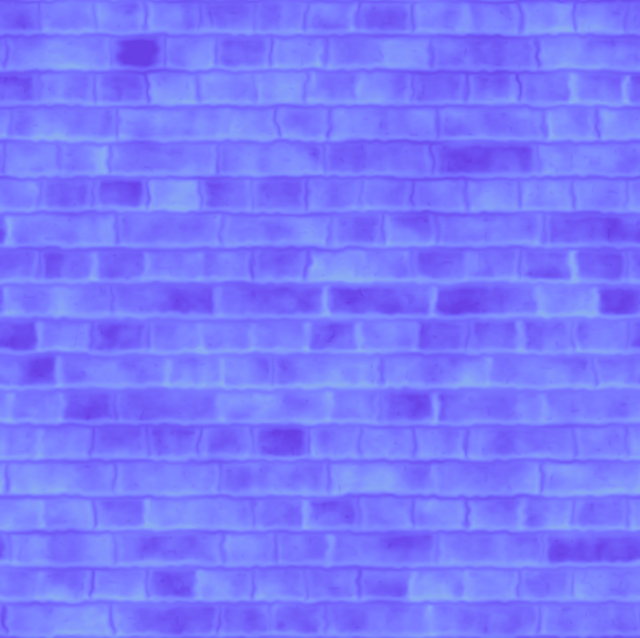
Reproduce this texture map procedurally as a WebGL 1 fragment shader.

```glsl
precision highp float;
// Weathered brick wall normal map: 18 courses of mixed long and short bricks in violet blue.
uniform vec2 u_resolution;

const float COURSES = 18.0;      // courses down; one course is one unit
const float SLOTS = 6.0;         // long bricks across
const float SLOT_WIDTH = COURSES / SLOTS;
const float HEADER_SHIFT = 0.375;
const vec2 WOBBLE = vec2(0.13, 0.08);
const float BASE_TONE = 0.462;
const float BRICK_SPREAD = 0.1;
const float DARK_BRICK = 0.12;
const float BLOTCH = 0.34;
const float STREAK = 0.075;
const float PIT = 0.045;
const float HAZE = 0.11;
const float GROOVE = 0.12;       // dark line of a joint
const float RIDGE = 0.135;       // light line of a joint
const float PALE_CENTER = 8.5;   // bed joint around which mortar is broad and pale

float hash(vec2 p) {
  vec3 q = fract(p.xyx * 0.1031);
  q += dot(q, q.yzx + 33.33);
  return fract((q.x + q.y) * q.z);
}

// Value noise that wraps after `period` lattice cells
float noise(vec2 p, float period) {
  vec2 i = floor(p);
  vec2 f = p - i;
  f = f * f * (3.0 - 2.0 * f);
  vec2 a = mod(i, period);
  vec2 b = mod(i + 1.0, period);
  return mix(mix(hash(a), hash(vec2(b.x, a.y)), f.x),
             mix(hash(vec2(a.x, b.y)), hash(b), f.x), f.y);
}

float fbm(vec2 p) {
  float sum = 0.0;
  float gain = 0.5;
  for (int i = 0; i < 4; i++) {
    sum += gain * noise(p, 512.0);
    p = p * 2.03 + 17.3;
    gain *= 0.5;
  }
  return sum / 0.9375;
}

float line(float d, float halfWidth) {
  return exp(-d * d / (halfWidth * halfWidth));
}

float paleness(float height) {
  return 1.0 - smoothstep(1.4, 3.0, abs(height - PALE_CENTER));
}

// Tone to normal-map colour
vec3 normalColor(float tone) {
  float c = tone - 0.5;
  return vec3(0.485 + 0.33 * c, tone, 1.0 - 1.6 * c * c);
}

void main() {
  vec2 wall = gl_FragCoord.xy / u_resolution * COURSES;

  // Uneven brick edges
  vec2 p = wall;
  p += WOBBLE * (vec2(noise(wall * 1.5, 27.0), noise(wall * 1.5 + 9.0, 27.0)) - 0.5);
  p += 0.8 * WOBBLE * (vec2(noise(wall * 5.0, 90.0), noise(wall * 5.0 + 31.0, 90.0)) - 0.5);

  // Course: short bricks in three of every seven, long ones otherwise
  float course = mod(floor(p.y), COURSES);
  float y = fract(p.y);
  float cycle = mod(course - 1.0, 7.0);
  bool header = cycle < 4.5 && mod(cycle, 2.0) < 0.5;
  float rnd = hash(vec2(course, 71.0));
  float shift = header ? HEADER_SHIFT : 0.04 + 0.12 * rnd + 0.42 * step(0.8, rnd);

  // Brick: a slot holds one long or two short bricks
  float slotX = p.x / SLOT_WIDTH - shift;
  float slot = mod(floor(slotX), SLOTS);
  float x = fract(slotX) * SLOT_WIDTH;
  bool split = hash(vec2(slot + 3.0, course + 40.0)) < (header ? 0.9 : 0.17);
  float width = split ? 0.5 * SLOT_WIDTH : SLOT_WIDTH;
  float part = split ? floor(x / width) : 0.0;
  x -= part * width;
  vec2 brick = vec2(slot * 2.0 + part, course);
  vec2 nextBrick = vec2(mod(brick.x + (split ? 1.0 : 2.0), 2.0 * SLOTS), course);

  // Signed distances to the nearest joints
  bool leftHalf = x < 0.5 * width;
  float dx = leftHalf ? x : x - width;
  float dy = y < 0.5 ? y : y - 1.0;
  vec2 joint = leftHalf ? brick : nextBrick;
  float bed = mod(floor(p.y + 0.5), COURSES);
  float paleCourse = paleness(course + 0.5);
  float paleBed = paleness(bed);
  float inside = smoothstep(0.01, 0.22, abs(dx)) * smoothstep(0.01, 0.22, abs(dy));

  // Brick face: own tone, stains, upright streaks and pits
  float seed = hash(brick + 11.0);
  vec2 face = vec2(x, y) + 60.0 * vec2(seed, hash(brick + 23.0));
  float darkOdds = split ? 0.15 + 0.3 * paleCourse : 0.06;
  float dark = step(1.0 - darkOdds, hash(brick + 57.0));
  float surface = BRICK_SPREAD * (seed - 0.5);
  surface -= DARK_BRICK * dark * (0.65 + 0.6 * fbm(face * 1.5));
  surface += BLOTCH * (fbm(face * vec2(1.0, 1.3)) - 0.5);
  surface += STREAK * (noise(face * vec2(3.5, 0.6), 512.0) - 0.5);
  surface -= PIT * smoothstep(0.8, 1.0, noise(face * 5.0, 512.0));
  surface += 0.06 * (0.5 - y);

  // Bed joints: pale ridge above a dark groove
  float wear = noise(vec2(wall.x, bed + 0.5), 18.0);
  wear = mix(wear, noise(vec2(wall.x * 3.0, bed + 0.5), 54.0), 0.3);
  float bedRidge = RIDGE * mix(0.15 + 0.9 * wear, 1.0, 0.75 * paleBed);
  float bedGroove = GROOVE * (1.3 - 0.9 * wear) * (1.0 - 0.6 * paleBed);
  float mortar = bedRidge * line(dy - 0.1, 0.1) - bedGroove * line(dy + 0.02, 0.075);

  // Upright joints: mostly thin grooves, some broad pale gaps
  float style = hash(joint + 83.0);
  float gap = step(0.8 - 0.4 * paleCourse, style);
  float upright = smoothstep(0.0, 0.18, abs(dy)) * (0.35 + 0.9 * noise(wall * 2.0, 36.0));
  float groove = -GROOVE * (0.4 + 0.7 * style) * line(dx, 0.065)
               + 0.35 * RIDGE * line(abs(dx) - 0.15, 0.09);
  mortar += upright * mix(groove, RIDGE * line(dx, 0.13), gap);

  // Broad light and dark areas across several bricks
  float haze = noise(wall * 0.5, 9.0) + 0.6 * noise(wall + 5.0, 18.0) - 0.8;
  float tone = clamp(BASE_TONE + HAZE * haze + inside * surface + mortar, 0.25, 0.67);
  gl_FragColor = vec4(normalColor(tone), 1.0);
}
```
